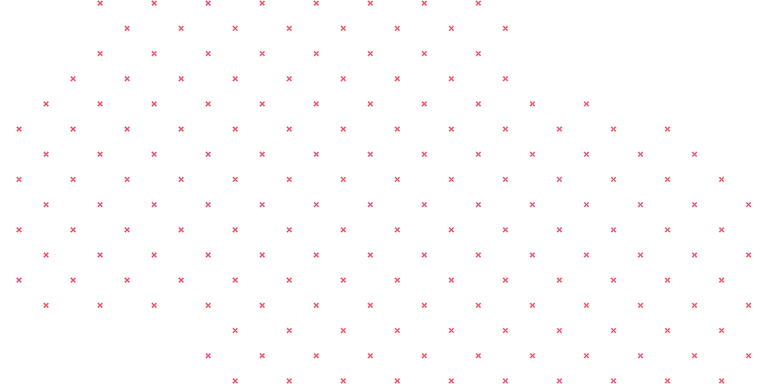
A WebGL 2 fragment shader for this pattern:

```glsl
#version 300 es
precision highp float;
// Small coral crosses on white, set in a staggered lattice.
// Each point finds its nearest lattice cell; the row bounds which columns
// are filled, and a rotated box distance draws the cross.

uniform vec2 u_resolution;
out vec4 fragColor;

// Diagonal cross: two bars, folded onto one by symmetry.
float crossDistance(vec2 p) {
    vec2 q = abs(vec2(p.x + p.y, p.x - p.y)) * 0.7071;
    q = vec2(max(q.x, q.y), min(q.x, q.y)) - vec2(0.0080, 0.0018);
    return length(max(q, 0.0)) + min(max(q.x, q.y), 0.0);
}

// Stepped outline of the field: first and last column of a row.
bool isFilled(vec2 cell) {
    float row = cell.y;
    float first = row < 12.5 ? clamp(5.0 - row, 0.0, 3.0) : 7.0;
    float last = max(18.0, min(4.0 * row + 5.0, min(row + 19.0, 27.0)));
    bool staggered = mod(cell.x + row, 2.0) > 0.5;
    return staggered && cell.x > first - 0.5 && cell.x < last + 0.5;
}

void main() {
    // Height units, with y measured down from the top edge.
    vec2 p = gl_FragCoord.xy / u_resolution.y;
    p.y = 1.0 - p.y;
    float pixel = 1.0 / u_resolution.y;

    // Nearest lattice cell and the offset from its centre.
    vec2 spacing = vec2(0.07036, 0.06557);
    vec2 local = p - vec2(0.0497, 0.0083);
    vec2 cell = floor(local / spacing + 0.5);
    float d = crossDistance(local - cell * spacing);

    float ink = 1.0 - smoothstep(-0.75 * pixel, 0.75 * pixel, d);
    ink *= isFilled(cell) ? 1.0 : 0.0;
    fragColor = vec4(mix(vec3(1.0), vec3(0.93, 0.27, 0.36), ink), 1.0);
}
```
